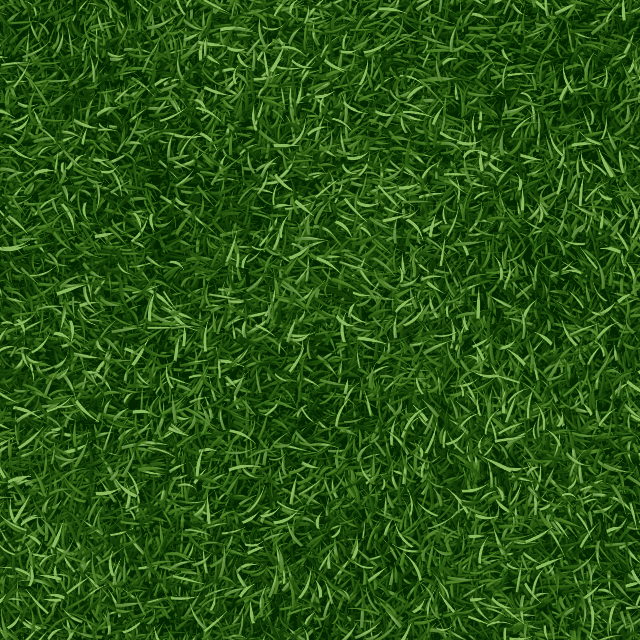
Reproduce this texture procedurally as a WebGL 2 fragment shader.

```glsl
#version 300 es
precision highp float;
// Dense lawn seen from above: many shifted grids, each cell holding one curved,
// tapered blade. Layers go from shaded undergrowth to sunlit tips, and slow
// layered sines steer the lean and the brightness of the tufts.

uniform vec2 u_resolution;
out vec4 fragColor;

const int LAYERS = 22;
const float CELLS = 34.0;

// Three random values in 0..1 from an integer cell and a seed.
vec3 hash3(ivec3 cell) {
  uvec3 v = uvec3(cell + 4096) * 1664525u + 1013904223u;
  v.x += v.y * v.z; v.y += v.z * v.x; v.z += v.x * v.y;
  v ^= v >> 16u;
  v.x += v.y * v.z; v.y += v.z * v.x; v.z += v.x * v.y;
  return vec3(v >> 8u) / 16777216.0;
}

// Main direction of growth at a place on the canvas.
float leanAngle(vec2 p) {
  return 0.75 + 0.75 * sin(5.0 * p.y + 2.2 * sin(4.0 * p.x + 0.6))
              + 0.55 * sin(11.0 * p.x - 7.0 * p.y + 1.3);
}

// Slow light and dark patches, about -1..1.
float patches(vec2 p) {
  vec2 w = p + 0.06 * sin(p.yx * 13.0 + vec2(0.4, 2.1));
  return 0.4 * sin(9.0 * w.x + 4.0 * w.y)
       + 0.35 * sin(17.0 * w.y - 8.0 * w.x + 1.7)
       + 0.25 * sin(31.0 * w.x + 23.0 * w.y + 0.5);
}

// Tone 0..1 to green, from deep shade to pale highlight.
vec3 grassColor(float tone) {
  vec3 c = vec3(0.01, 0.15, 0.00);
  c = mix(c, vec3(0.07, 0.24, 0.02), smoothstep(0.06, 0.24, tone));
  c = mix(c, vec3(0.18, 0.37, 0.07), smoothstep(0.24, 0.51, tone));
  c = mix(c, vec3(0.31, 0.51, 0.15), smoothstep(0.51, 0.72, tone));
  c = mix(c, vec3(0.40, 0.56, 0.29), smoothstep(0.72, 0.86, tone));
  return mix(c, vec3(0.55, 0.74, 0.38), smoothstep(0.86, 0.96, tone));
}

// Paints the blade of one cell over the tone beneath it.
float paintBlade(float tone, vec2 p, ivec2 cell, vec2 shift, int layer, float soft) {
  vec3 place = hash3(ivec3(cell, layer));
  vec3 form = hash3(ivec3(cell, layer + 100));
  vec2 root = vec2(cell) + place.xy;

  // Local frame: x runs from root to tip, y across the blade.
  float angle = leanAngle((root - shift) / CELLS) + (place.z - 0.5) * 2.7;
  vec2 axis = vec2(cos(angle), sin(angle));
  vec2 q = p - root;
  q = vec2(dot(q, axis), dot(q, vec2(-axis.y, axis.x)));
  float halfLength = mix(0.4, 0.88, form.x);
  float along = q.x / halfLength;
  q.y -= (form.y - 0.5) * 0.36 * (along * along - 0.3);

  float halfWidth = mix(0.05, 0.095, fract(form.x * 7.0 + form.y))
                  * (1.0 - 0.85 * smoothstep(-0.3, 1.0, along));
  float d = max(abs(q.y) - halfWidth, abs(q.x) - halfLength);

  // Upper layers catch more light; each blade adds its own tone and sheen.
  float height = exp(-3.1 * (1.0 - float(layer + 1) / float(LAYERS)));
  float bladeTone = 0.49 + 1.4 * (mix(height, form.z, 0.62) - 0.5);
  bladeTone += 0.1 * along + 0.07 * clamp(q.y / halfWidth, -1.0, 1.0);

  tone *= 1.0 - 0.2 * (1.0 - smoothstep(0.0, 0.13, d));
  return mix(tone, bladeTone, 1.0 - smoothstep(-soft, soft, d));
}

void main() {
  vec2 uv = gl_FragCoord.xy / u_resolution.y;
  float soft = 0.7 * CELLS / u_resolution.y;
  float tone = 0.04;

  // Stack the layers from the ground up.
  for (int layer = 0; layer < LAYERS; layer++) {
    vec2 shift = hash3(ivec3(layer, 7, 31)).xy * 9.0;
    vec2 p = uv * CELLS + shift;
    ivec2 home = ivec2(floor(p));
    for (int y = -1; y <= 1; y++)
      for (int x = -1; x <= 1; x++)
        tone = paintBlade(tone, p, home + ivec2(x, y), shift, layer, soft);
  }

  tone += 0.07 * patches(uv);
  fragColor = vec4(grassColor(clamp(tone, 0.0, 1.0)), 1.0);
}
```
